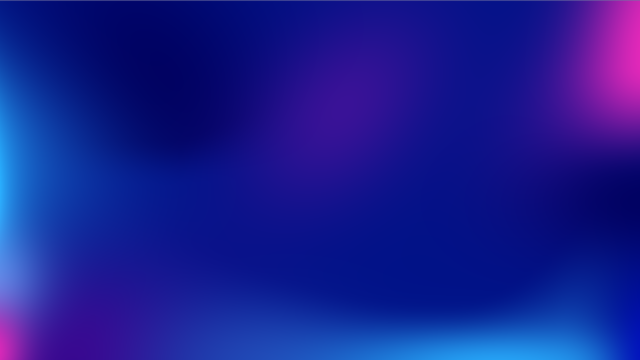
This background is drawn by a Shadertoy shader. Its source:

```glsl
// Deep blue mesh gradient with violet, cyan and magenta glows along its borders.

const vec3 BLUE    = vec3(0.00, 0.07, 0.53);
const vec3 NAVY    = vec3(0.00, 0.00, 0.37);
const vec3 VIOLET  = vec3(0.25, 0.07, 0.60);
const vec3 INDIGO  = vec3(0.24, 0.00, 0.55);
const vec3 AZURE   = vec3(0.08, 0.33, 0.74);
const vec3 CYAN    = vec3(0.16, 0.69, 1.00);
const vec3 PALE    = vec3(0.42, 0.60, 0.95);
const vec3 MAGENTA = vec3(0.91, 0.16, 0.73);
const vec3 ROYAL   = vec3(0.00, 0.04, 0.76);

// Soft elliptical spot; lean shifts it sideways with height.
float glow(vec2 p, vec2 center, vec2 radius, float lean) {
    vec2 q = p - center;
    q.x -= lean * q.y;
    q /= radius;
    return exp(-dot(q, q));
}

// Navy pool whose soft lower rim rises and blurs towards the right.
vec3 addNavyPool(vec3 col, vec2 p) {
    float reach = max(p.x - 0.28, 0.0);
    float rim = 0.475 + 0.25 * reach;
    float pool = glow(p, vec2(0.25, 0.74), vec2(0.20, 0.46), -0.20);
    return mix(col, NAVY, 0.97 * pool * smoothstep(rim, rim + 0.14 + 0.5 * reach, p.y));
}

// Light rising from the bottom below a curved valley.
vec3 addBottomLight(vec3 col, vec2 p) {
    float d = p.x - 0.70;
    float crest = 0.16 + d * d * (d < 0.0 ? 1.2 : 6.0);
    float light = 1.0 - smoothstep(-0.03, crest, p.y);
    light *= smoothstep(0.05, 0.60, p.x) * (1.0 - smoothstep(0.87, 1.01, p.x));
    col = mix(col, AZURE, 0.95 * light);
    col = mix(col, vec3(0.20, 0.32, 0.75), 0.45 * glow(p, vec2(0.40, 0.0), vec2(0.16, 0.16), 0.0));
    return mix(col, CYAN, 0.88 * glow(p, vec2(0.78, -0.02), vec2(0.22, 0.095), 0.0));
}

// Cyan border on the left, turning pale and then magenta at the corner.
vec3 addLeftBorder(vec3 col, vec2 p) {
    float fade = exp(-p.x / 0.042);
    col = mix(col, AZURE, 0.72 * glow(p, vec2(0.0, 0.60), vec2(0.17, 0.26), -0.30));
    col = mix(col, CYAN, fade * glow(p, vec2(0.0, 0.47), vec2(1.0, 0.30), 0.0));
    col = mix(col, PALE, 0.80 * glow(p, vec2(-0.02, 0.22), vec2(0.085, 0.14), 0.0));
    return mix(col, MAGENTA, glow(p, vec2(-0.018, 0.02), vec2(0.058, 0.13), 0.0));
}

// Magenta corner with a violet halo, above a dark pocket.
vec3 addRightBorder(vec3 col, vec2 p) {
    col = mix(col, VIOLET, 0.85 * glow(p, vec2(0.95, 0.72), vec2(0.15, 0.27), 0.25));
    col = mix(col, NAVY, 0.92 * glow(p, vec2(1.01, 0.44), vec2(0.18, 0.17), 0.0));
    float corner = glow(p, vec2(1.02, 0.87), vec2(0.105, 0.45), 0.06);
    return mix(col, MAGENTA, corner * smoothstep(0.50, 0.82, p.y));
}

void mainImage(out vec4 fragColor, in vec2 fragCoord) {
    vec2 p = fragCoord / iResolution.xy;

    // Interior colour fields
    vec3 col = addNavyPool(BLUE, p);
    col = mix(col, VIOLET, 0.90 * glow(p, vec2(0.535, 0.70), vec2(0.135, 0.27), 0.22));
    col = mix(col, INDIGO, 0.95 * glow(p, vec2(0.15, 0.02), vec2(0.18, 0.27), 0.0));

    // Border lights
    col = addBottomLight(col, p);
    col = addLeftBorder(col, p);
    col = addRightBorder(col, p);
    col = mix(col, ROYAL, 0.90 * glow(p, vec2(1.02, 0.0), vec2(0.06, 0.20), 0.0));

    // Thin pale hairline along the top
    col = mix(col, vec3(0.45, 0.45, 0.63), 0.5 * smoothstep(0.9955, 0.9985, p.y));

    fragColor = vec4(clamp(col, 0.0, 1.0), 1.0);
}
```
